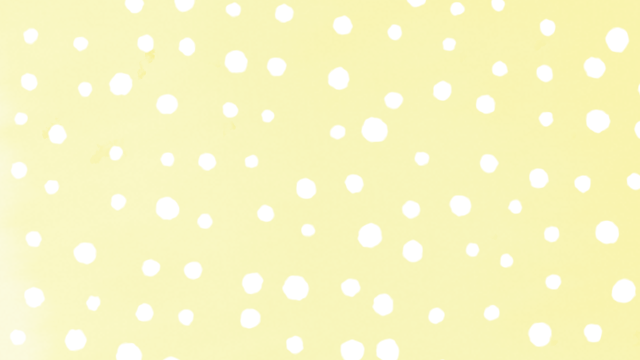
Give the GLSL for this pattern, as a Shadertoy shader.

```glsl
// Hand-cut white dots scattered over a pale yellow watercolour wash with faint stains.

float hash(vec2 p) {
    return fract(sin(dot(p, vec2(127.1, 311.7))) * 43758.5453);
}

vec2 hash2(vec2 p) {
    return vec2(hash(p), hash(p + 37.3));
}

float noise(vec2 p) {
    vec2 i = floor(p), f = fract(p);
    f = f * f * (3.0 - 2.0 * f);
    return mix(mix(hash(i), hash(i + vec2(1, 0)), f.x),
               mix(hash(i + vec2(0, 1)), hash(i + vec2(1, 1)), f.x), f.y);
}

float fbm(vec2 p) {
    float sum = 0.0, amp = 0.5;
    for (int i = 0; i < 5; i++) {
        sum += amp * noise(p);
        p = mat2(1.6, 1.2, -1.2, 1.6) * p + 5.7;
        amp *= 0.5;
    }
    return sum;
}

// Signed distance to the nearest wobbly dot, one per jittered cell
float dots(vec2 p) {
    const float size = 0.142;
    vec2 q = mat2(0.985, 0.174, -0.174, 0.985) * p / size;
    vec2 cell = floor(q);
    float d = 1.0;
    for (int y = -1; y <= 1; y++)
    for (int x = -1; x <= 1; x++) {
        vec2 id = cell + vec2(x, y);
        vec2 v = q - id - 0.5 - (hash2(id) - 0.5) * 0.46;
        float stagger = 0.12 * sin(id.y * 2.6);
        v.x -= stagger;
        float seed = hash(id + 71.9), a = atan(v.y, v.x);
        float radius = mix(0.118, 0.245, seed * (0.55 + 0.45 * seed) + 0.12 * hash(id + 9.1));
        float wobble = 0.035 * sin(2.0 * a + seed * 40.0)
                     + 0.022 * sin(3.0 * a + seed * 91.0)
                     + 0.016 * sin(6.0 * a + seed * 57.0);
        d = min(d, length(v) - radius * (1.0 + wobble));
    }
    return d * size + 0.0035 * (noise(p * 95.0) - 0.5);
}

// Sparse ragged blots, larger towards the upper left
float stains(vec2 p) {
    const float size = 0.24;
    vec2 cell = floor(p / size);
    vec2 warp = vec2(fbm(p * 22.0), fbm(p * 22.0 + 31.0)) - 0.48;
    float ink = 0.0;
    for (int y = -1; y <= 1; y++)
    for (int x = -1; x <= 1; x++) {
        vec2 id = cell + vec2(x, y);
        vec2 centre = (id + 0.2 + 0.6 * hash2(id + 4.6)) * size;
        float corner = smoothstep(0.9, 0.2, length(centre - vec2(0.15, 0.9)));
        float present = step(hash(id + 17.0), 0.32 + 0.35 * corner);
        float radius = mix(0.012, 0.028, hash(id + 23.0)) * (1.0 + 1.3 * corner);
        float turn = 0.5 + 0.7 * (hash(id + 51.0) - 0.5);
        vec2 v = p - centre + warp * radius * 2.6;
        v = mat2(cos(turn), -sin(turn), sin(turn), cos(turn)) * v;
        v.y *= 1.9;
        float blot = smoothstep(1.0, 0.65, length(v) / radius);
        ink = max(ink, present * blot * mix(0.25, 0.75, hash(id + 63.0)) * (0.6 + 0.4 * corner));
    }
    return ink * smoothstep(0.2, 0.6, fbm(p * 30.0 + 8.0));
}

void mainImage(out vec4 fragColor, in vec2 fragCoord) {
    vec2 p = fragCoord / iResolution.y;
    float across = fragCoord.x / iResolution.x;
    float pixel = 1.0 / iResolution.y;

    // Wash: paler at lower left, richer at right, with soft slanted streaks
    float cloud = fbm(p * 2.2 + 3.0) - 0.48;
    float streak = fbm(vec2(p.x + 0.4 * p.y, p.y - 0.25 * p.x) * vec2(4.0, 16.0)) - 0.48;
    float tone = across + 0.22 * (p.y - 0.5) + 0.45 * cloud + 0.22 * streak;
    vec3 col = mix(vec3(0.98, 0.972, 0.775), vec3(0.972, 0.962, 0.73), smoothstep(-0.1, 0.5, tone));
    col = mix(col, vec3(0.978, 0.957, 0.685), smoothstep(0.55, 1.0, tone));

    // Faded left edge
    float fade = smoothstep(0.16, 0.0, p.x + 0.15 * p.y + 0.25 * cloud + 0.12 * streak);
    col = mix(col, vec3(0.985, 0.98, 0.88), 0.85 * fade);

    // Stains and fine paper grain
    col = mix(col, vec3(0.965, 0.925, 0.50), 0.75 * stains(p));
    col += 0.012 * (noise(p * 160.0) - 0.5) * vec3(0.4, 0.4, 1.0);

    // Dots
    float cover = smoothstep(0.9 * pixel + 0.001, -0.9 * pixel - 0.001, dots(p));
    col = mix(col, vec3(1.0), cover);

    fragColor = vec4(col, 1.0);
}
```
